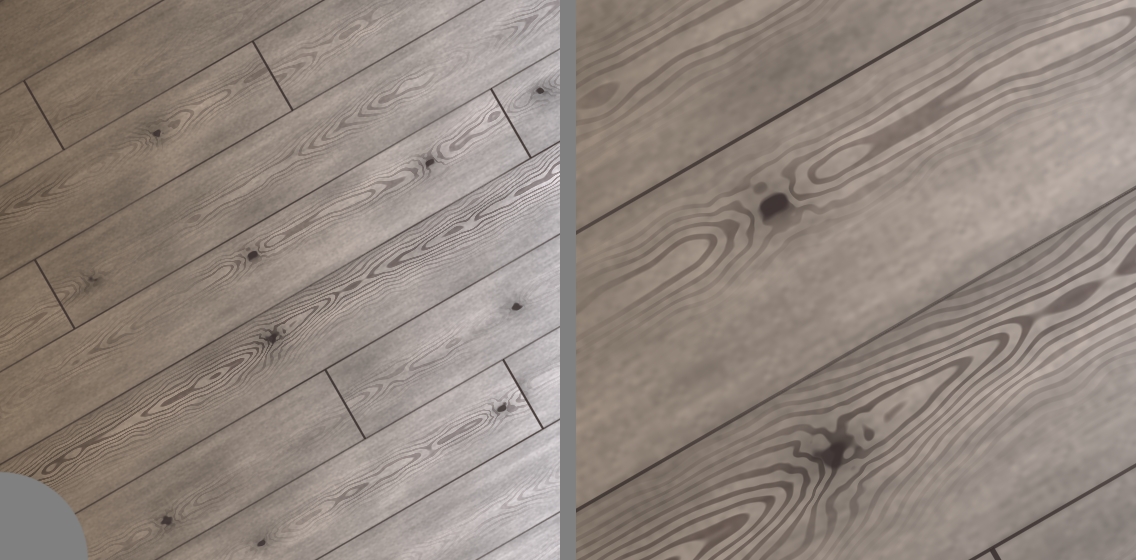
Left, the full canvas; right, a detail of the centre.
A Shadertoy shader for this texture:

```glsl
// Diagonal rows of weathered oak planks with cathedral grain, knots and a light falloff.

const float PLANK_ANGLE = 0.5236;    // radians, rising to the right
const float PLANK_WIDTH = 0.1432;
const float ROW_OFFSET = 0.0026;
const float SEAM_HALF = 0.0009;      // long seams between rows
const float JOINT_HALF = 0.0015;     // short joints within a row
const float KNOT_SPACING = 0.31;
const float KNOT_CHANCE = 0.6;
const float KNOT_RADIUS = 0.009;
const float RING_COUNT = 9.0;        // chevrons per grain figure
const float RING_SPREAD = 22.0;      // rings across a plank
const int BOLD_ROW = 5;              // row with the strongest figure
const float DISC_RADIUS = 0.157;
const vec3 SHADE_WOOD = vec3(0.475, 0.41, 0.345);
const vec3 LIT_WOOD = vec3(0.765, 0.745, 0.755);
const vec3 GRAIN_TINT = vec3(0.58, 0.54, 0.54);
const vec3 SEAM_COLOR = vec3(0.23, 0.19, 0.18);
const vec3 KNOT_COLOR = vec3(0.22, 0.18, 0.18);
const vec3 DISC_COLOR = vec3(0.5);

// Joint position along each row; 1.0 lies beyond the canvas
const float JOINTS[10] = float[10](1.0, -0.035, 0.354, -0.178, 0.68,
                                   1.0, 0.173, 0.457, 1.0, 1.0);

float hash(vec2 p) {
    return fract(sin(dot(p, vec2(127.1, 311.7))) * 43758.5453);
}

float noise(vec2 p) {
    vec2 i = floor(p), f = fract(p);
    f = f * f * (3.0 - 2.0 * f);
    return mix(mix(hash(i), hash(i + vec2(1, 0)), f.x),
               mix(hash(i + vec2(0, 1)), hash(i + vec2(1, 1)), f.x), f.y);
}

float fbm(vec2 p) {
    float sum = 0.0, amp = 0.5;
    for (int i = 0; i < 4; i++) {
        sum += amp * noise(p);
        p = p * 2.03 + 17.0;
        amp *= 0.5;
    }
    return sum;
}

// Coverage of a line of the given half width
float line(float dist, float halfWidth, float pixel) {
    return 1.0 - smoothstep(halfWidth - pixel * 0.5, halfWidth + pixel, abs(dist));
}

void mainImage(out vec4 fragColor, in vec2 fragCoord) {
    float pixel = 1.0 / iResolution.y;
    vec2 p = fragCoord * pixel;

    // Plank frame: along and across, measured from the upper left corner
    float c = cos(PLANK_ANGLE), s = sin(PLANK_ANGLE);
    float along = c * p.x - s * (1.0 - p.y);
    float across = s * p.x + c * (1.0 - p.y);
    float rowCoord = (across - ROW_OFFSET) / PLANK_WIDTH;
    int row = clamp(int(floor(rowCoord)), 0, 9);
    float w = fract(rowCoord) - 0.5;
    float jointDist = along - JOINTS[row];
    float plank = float(row) * 2.0 + step(0.0, jointDist);
    float tone = hash(vec2(plank, 3.0));

    // Light from the right, plank tone and cloudy wear
    float light = pow(clamp(0.95 * p.x + 0.08 * (1.0 - p.y), 0.0, 1.0), 1.4);
    vec3 col = mix(SHADE_WOOD, LIT_WOOD, light);
    col *= 0.96 + 0.08 * tone;
    col *= 0.86 + 0.3 * fbm(vec2(along * 9.0, across * 22.0) + plank * 7.0);

    // Fine fibres and speckle
    float fibre = noise(vec2(along * 28.0, across * 260.0 + plank * 5.0));
    float streak = noise(vec2(along * 5.0, across * 90.0 + plank * 9.0));
    float speckle = noise(vec2(along * 230.0, across * 300.0));
    col *= 1.0 + 0.08 * (fibre - 0.5) + 0.1 * (streak - 0.5) + 0.1 * (speckle - 0.5);

    // Wandering centre line of the figure
    bool bold = row == BOLD_ROW;
    float centre = bold ? -0.17 : 0.3 * (hash(vec2(plank, 8.0)) - 0.5);
    centre += 0.16 * (noise(vec2(along * 4.0, plank + 40.0)) - 0.5);
    float q = w - centre;

    // One possible knot per cell along the plank
    float cell = floor(along / KNOT_SPACING);
    vec2 knotId = vec2(cell, plank + 20.0);
    float knotAlong = (cell + 0.25 + 0.5 * hash(knotId)) * KNOT_SPACING;
    float hasKnot = step(hash(knotId + 31.0), KNOT_CHANCE);
    vec2 toKnot = vec2((along - knotAlong) * 0.75, q * PLANK_WIDTH);
    float knotDist = length(toKnot) + 0.008 * (noise(toKnot * 160.0 + plank) - 0.5);
    float halo = hasKnot * exp(-pow(knotDist / 0.02, 2.0));

    // Cathedral grain: nested chevrons and ovals bent around the knots
    float phase = RING_COUNT * noise(vec2(along * 3.5, plank + 60.0))
                + RING_SPREAD * sqrt(q * q + 0.003)
                + 1.1 * noise(vec2(along * 38.0, w * 9.0 + plank))
                + 1.2 * noise(vec2(along * 11.0, w * 5.0 + plank)) + 2.5 * halo;
    float ring = smoothstep(-0.1, 0.75, sin(6.2832 * phase));
    float band = exp(-pow(q / (bold ? 0.27 : 0.17), 2.0));
    float patches = smoothstep(0.25, 0.65, noise(vec2(along * 6.0, plank + 90.0)));
    float strength = bold ? 0.9 : mix(0.35, 0.8, tone) * mix(0.3, 1.0, patches);
    float figure = band * strength;
    col *= 1.0 + 0.09 * figure;
    col = mix(col, col * GRAIN_TINT, ring * figure * (0.65 + 0.35 * fibre));

    // Knots with a stained halo
    float radius = KNOT_RADIUS * (0.4 + 0.6 * hash(knotId + 5.0));
    float core = hasKnot * (1.0 - smoothstep(radius * 0.5, radius + pixel, knotDist));
    col *= 1.0 - 0.22 * halo;
    col = mix(col, KNOT_COLOR, 0.8 * core);

    // Seams fade along their length, joints stay dark
    float seamDist = (0.5 - abs(w)) * PLANK_WIDTH;
    float seamFade = 0.4 + 0.5 * noise(vec2(along * 7.0, floor(rowCoord + 0.5)));
    col *= 1.0 - 0.1 * exp(-seamDist / 0.004);
    col = mix(col, SEAM_COLOR, seamFade * line(seamDist, SEAM_HALF, pixel));
    col = mix(col, SEAM_COLOR, 0.9 * line(jointDist, JOINT_HALF, pixel));

    // Plain disc in the lower left corner
    float disc = 1.0 - smoothstep(-pixel, pixel, length(p) - DISC_RADIUS);
    fragColor = vec4(mix(col, DISC_COLOR, disc), 1.0);
}
```
